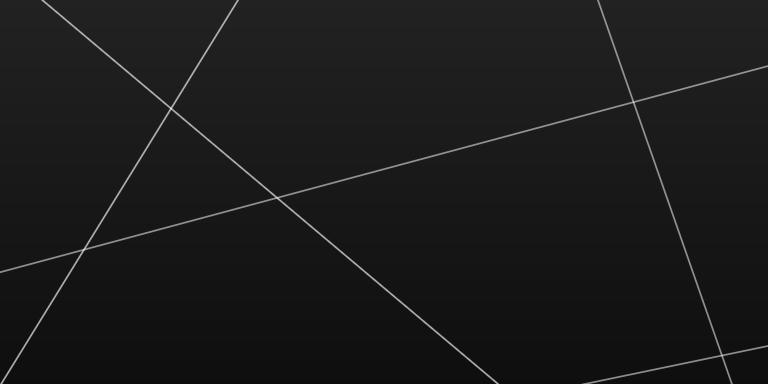
A Shadertoy shader for this background:

```glsl
const vec3 TOP_GREY = vec3(0.133);
const vec3 BOTTOM_GREY = vec3(0.056);
const vec3 LINE_COLOR = vec3(1.0);
const float LINE_WIDTH = 0.0045;
const float BRIGHT = 0.64;
const float DIM = 0.52;

// Distance from p to the infinite line through a and b
float lineDistance(vec2 p, vec2 a, vec2 b) {
    vec2 dir = normalize(b - a);
    vec2 rel = p - a;
    return abs(rel.x * dir.y - rel.y * dir.x);
}

// Antialiased coverage of a stroke
float strokeCoverage(float dist, float width, float pixel) {
    return clamp(0.5 + (0.5 * width - dist) / pixel, 0.0, 1.0);
}

// Blend one translucent line over the base colour
vec3 drawLine(vec3 base, vec2 p, vec2 a, vec2 b, float opacity, float pixel) {
    float coverage = strokeCoverage(lineDistance(p, a, b), LINE_WIDTH, pixel);
    return mix(base, LINE_COLOR, coverage * opacity);
}

void mainImage(out vec4 fragColor, in vec2 fragCoord) {
    // Canvas height is one unit, its width two
    vec2 p = fragCoord / iResolution.xy * vec2(2.0, 1.0);
    float pixel = 1.0 / iResolution.y;

    // Vertical backdrop gradient
    vec3 color = mix(BOTTOM_GREY, TOP_GREY, p.y);

    // Bright diagonals on the left
    color = drawLine(color, p, vec2(0.110, 1.0), vec2(1.297, 0.0), BRIGHT, pixel);
    color = drawLine(color, p, vec2(0.620, 1.0), vec2(0.003, 0.0), BRIGHT, pixel);

    // Dimmer lines: long rise, steep fall, low corner
    color = drawLine(color, p, vec2(0.0, 0.291), vec2(2.0, 0.828), DIM, pixel);
    color = drawLine(color, p, vec2(1.557, 1.0), vec2(1.906, 0.0), DIM, pixel);
    color = drawLine(color, p, vec2(1.523, 0.0), vec2(2.0, 0.099), DIM, pixel);

    fragColor = vec4(color, 1.0);
}
```
